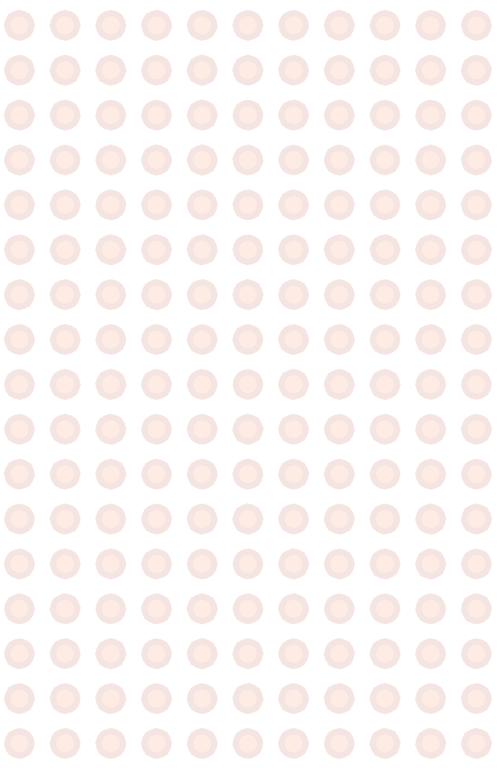
Give the GLSL for this pattern, as a Shadertoy shader.

```glsl
const float TAU = 6.2831853;

// Lengths are fractions of the canvas height, measured from the top left
const vec2 PITCH = vec2(0.0595, 0.05844);
const vec2 FIRST_CENTER = vec2(0.0253, 0.0330);
const float OUTER_RADIUS = 0.0196;
const float INNER_RADIUS = 0.0115;
const float NUB_HEIGHT = 0.0009;
const float NUB_COUNT = 8.0;

const vec3 PAPER = vec3(1.0);
const vec3 RING = vec3(0.957, 0.898, 0.886);
const vec3 CORE = vec3(0.996, 0.925, 0.894);

float hash(vec2 cell) {
    vec3 q = fract(vec3(cell.xyx) * 0.1031);
    q += dot(q, q.yzx + 33.33);
    return fract((q.x + q.y) * q.z);
}

// Circle with small points spaced evenly around its rim
float nubbedDisc(vec2 p, float radius, float nubHeight, float turn) {
    float sector = fract(atan(p.y, p.x) / TAU * NUB_COUNT + turn);
    float nub = pow(abs(2.0 * sector - 1.0), 5.0);
    return length(p) - radius - nubHeight * nub;
}

float coverage(float distance, float pixel) {
    return 1.0 - smoothstep(-0.7 * pixel, 0.7 * pixel, distance);
}

void mainImage(out vec4 fragColor, in vec2 fragCoord) {
    float pixel = 1.0 / iResolution.y;
    vec2 p = vec2(fragCoord.x, iResolution.y - fragCoord.y) * pixel;

    // Nearest dot of the square-set grid
    vec2 grid = (p - FIRST_CENTER) / PITCH;
    vec2 cell = floor(grid + 0.5);
    vec2 local = (grid - cell) * PITCH;

    // Slight differences in the rim from dot to dot
    float turn = 0.2 * (hash(cell + 20.0) - 0.5);
    float nubHeight = NUB_HEIGHT * mix(0.6, 1.2, hash(cell + 71.0));

    float ring = nubbedDisc(local, OUTER_RADIUS, nubHeight, turn);
    float core = nubbedDisc(local, INNER_RADIUS, 0.25 * nubHeight, turn);

    vec3 color = mix(PAPER, RING, coverage(ring, pixel));
    color = mix(color, CORE, coverage(core, pixel));
    fragColor = vec4(color, 1.0);
}
```
